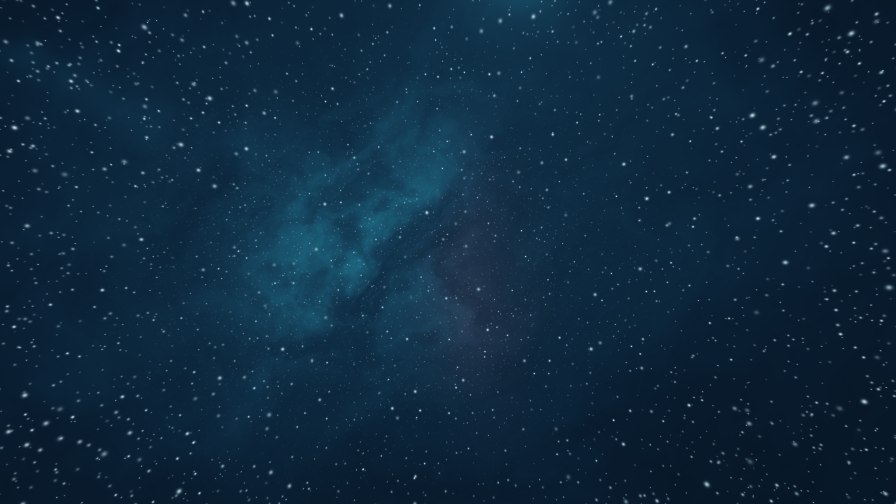
A WebGL 2 fragment shader for this texture:

```glsl
#version 300 es
precision highp float;
// Deep-space field: a teal nebula with soft glows over dark navy, under pale stars.
// Soft ellipses and streaks, broken up by warped gradient noise, feed a colour ramp;
// jittered grids scatter stars that grow and stretch away from the centre.

#define CLOUD_SCALE 3.2
#define CLOUD_WARP 0.55
#define BASE_LIGHT 0.08
#define HAZE_GAIN 0.40
#define CORE_GAIN 0.62
#define STAR_RADIUS 0.0040
#define STAR_CHANCE 0.30
#define FAINT_CHANCE 0.24
#define DUST_CHANCE 0.45
#define STAR_COLOR vec3(0.74, 0.87, 0.91)
#define VIOLET_DUST vec3(0.085, 0.035, 0.040)
#define VIEW_CENTER vec2(0.89, 0.50)

uniform vec2 u_resolution;
out vec4 fragColor;

// Integer hash: three values in 0..1 for a grid cell and a seed
vec3 hash3(vec2 cell, int seed) {
    uvec3 v = uvec3(ivec3(ivec2(cell) + 4096, seed));
    v = v * 1664525u + 1013904223u;
    v.x += v.y * v.z; v.y += v.z * v.x; v.z += v.x * v.y;
    v ^= v >> 16u;
    v.x += v.y * v.z; v.y += v.z * v.x; v.z += v.x * v.y;
    return vec3(v >> 8u) / 16777216.0;
}

float cornerSlope(vec2 cell, vec2 offset) {
    float angle = 6.28318 * hash3(cell, 1).x;
    return dot(vec2(cos(angle), sin(angle)), offset);
}

float gradientNoise(vec2 p) {
    vec2 i = floor(p), f = p - i, e = vec2(1.0, 0.0);
    vec2 u = f * f * f * (f * (f * 6.0 - 15.0) + 10.0);
    float low = mix(cornerSlope(i, f), cornerSlope(i + e, f - e), u.x);
    float high = mix(cornerSlope(i + e.yx, f - e.yx), cornerSlope(i + 1.0, f - 1.0), u.x);
    return mix(low, high, u.y);
}

float fbm(vec2 p) {
    float sum = 0.0, gain = 0.7;
    for (int i = 0; i < 5; i++) {
        sum += gain * gradientNoise(p);
        p = mat2(1.6, 1.2, -1.2, 1.6) * p + 7.3;
        gain *= 0.52;
    }
    return sum;
}

float glow(vec2 p, vec2 center, vec2 radii) {
    vec2 q = (p - center) / radii;
    return exp(-dot(q, q));
}

float streak(vec2 p, vec2 a, vec2 b, float width) {
    vec2 ab = b - a;
    float t = clamp(dot(p - a, ab) / dot(ab, ab), 0.0, 1.0);
    float d = length(p - a - ab * t) / width;
    return exp(-d * d);
}

vec3 nightRamp(float t) {
    vec3 c = mix(vec3(0.020, 0.065, 0.120), vec3(0.040, 0.130, 0.210), clamp(t * 4.0, 0.0, 1.0));
    c = mix(c, vec3(0.055, 0.180, 0.270), clamp(t * 4.0 - 1.0, 0.0, 1.0));
    c = mix(c, vec3(0.080, 0.250, 0.350), clamp(t * 4.0 - 2.0, 0.0, 1.0));
    return mix(c, vec3(0.100, 0.350, 0.450), clamp(t * 4.0 - 3.0, 0.0, 1.4));
}

// One layer of scattered stars, stretched along the direction from the centre
float stars(vec2 p, float cells, float chance, float radius, int seed) {
    vec2 home = floor(p * cells), away = p - VIEW_CENTER;
    vec2 axis = normalize(away + 0.0001);
    float edge = smoothstep(0.15, 0.95, length(away));
    float finest = 0.62 / u_resolution.y, sum = 0.0;
    for (int y = -1; y <= 1; y++)
    for (int x = -1; x <= 1; x++) {
        vec2 cell = home + vec2(x, y);
        vec3 place = hash3(cell, seed), kind = hash3(cell, seed + 1);
        if (place.z > chance) continue;
        vec2 d = p - (cell + place.xy) / cells;
        d = vec2(dot(d, axis) / (1.0 + 0.5 * edge), dot(d, vec2(-axis.y, axis.x)));
        float size = radius * mix(0.45, 1.0, pow(kind.x, 3.0)) * mix(0.8, 1.15, edge);
        float drawn = max(size, finest);
        float power = mix(0.3, 1.0, kind.y) * size * size / (drawn * drawn);
        sum += power * exp(-dot(d, d) / (drawn * drawn));
    }
    return sum;
}

void main() {
    vec2 p = gl_FragCoord.xy / u_resolution.y;

    // Cloud texture, drawn out along a rising diagonal
    vec2 q = mat2(0.8, -0.6, 0.6, 0.8) * p * vec2(1.0, 1.15) * CLOUD_SCALE;
    vec2 warp = vec2(fbm(q + 3.1), fbm(q + 11.7));
    float cloud = fbm(q * vec2(0.9, 1.4) + CLOUD_WARP * 2.0 * warp);
    vec2 bent = p + 0.07 * warp;

    // Haze, nebula core, streaks and the light at the top
    float core = glow(bent, vec2(0.72, 0.51), vec2(0.23, 0.21));
    float light = BASE_LIGHT + HAZE_GAIN * glow(bent, vec2(0.64, 0.54), vec2(0.72, 0.50));
    light += 0.13 * glow(p, vec2(1.32, 0.72), vec2(0.50, 0.35));
    light += CORE_GAIN * core * smoothstep(-0.45, 0.40, cloud);
    light += 0.26 * streak(bent, vec2(0.63, 0.40), vec2(0.87, 0.68), 0.055);
    light += 0.17 * streak(bent, vec2(0.05, 0.88), vec2(0.30, 0.74), 0.040);
    light += 0.13 * streak(bent, vec2(0.45, 0.15), vec2(0.60, 0.31), 0.070);
    light *= 1.0 + 0.55 * cloud;
    light += 0.28 * glow(p, vec2(1.03, 1.05), vec2(0.34, 0.24));
    light += 0.38 * glow(p, vec2(1.03, 1.03), vec2(0.10, 0.07));
    vec3 color = nightRamp(light);
    color += VIOLET_DUST * glow(bent, vec2(0.95, 0.44), vec2(0.10, 0.18)) * (1.0 + cloud);

    // Bright stars, faint stars and fine dust gathered in the nebula
    float shine = stars(p, 34.0, STAR_CHANCE, STAR_RADIUS, 10);
    shine += 0.65 * stars(p, 68.0, FAINT_CHANCE, STAR_RADIUS * 0.6, 20);
    float gather = glow(p, vec2(0.78, 0.49), vec2(0.36, 0.30));
    shine += 0.55 * gather * stars(p, 130.0, DUST_CHANCE, STAR_RADIUS * 0.4, 30);
    fragColor = vec4(mix(color, STAR_COLOR, clamp(shine, 0.0, 1.0)), 1.0);
}
```
